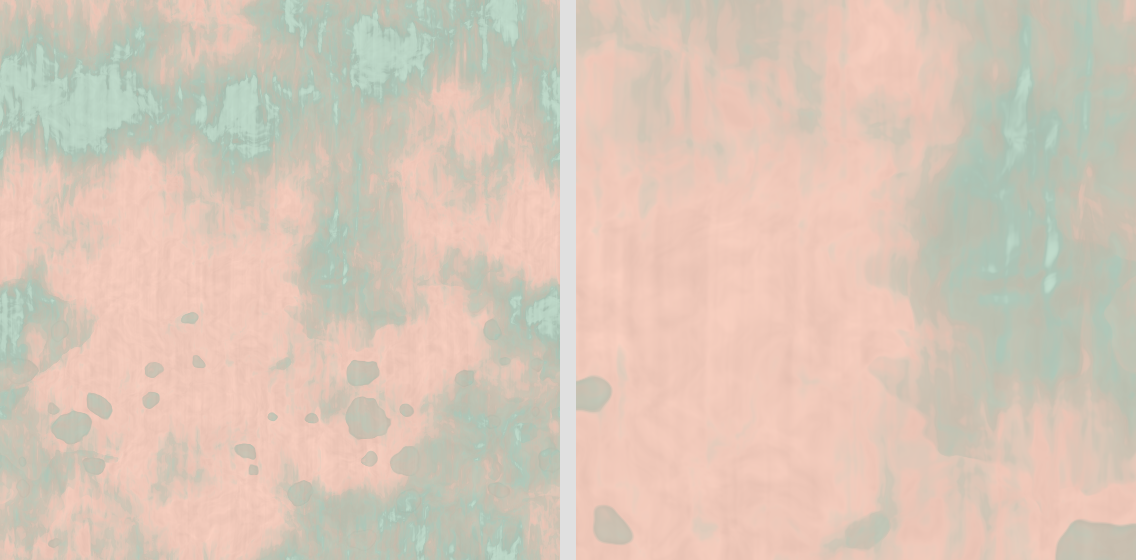
Left: the whole. Right: its middle third, enlarged.
Give the GLSL for this texture, as a Shadertoy shader.

```glsl
// Weathered pink plaster with mint patina, vertical runs and round stains; tiles seamlessly.
#define CLOUD_GAIN 1.35
#define MID_GAIN 0.6
#define STREAK_GAIN 0.34
#define GRAIN_GAIN 0.32
#define RUN_LENGTH 0.17
#define SPREAD 0.228
#define BALANCE -0.008
#define SPOT_SHARE 0.36
#define EDGE 0.0016

const float TAU = 6.28319;

const vec3 PINK  = vec3(0.945, 0.79, 0.73);
const vec3 BLUSH = vec3(0.87, 0.78, 0.72);
const vec3 STONE = vec3(0.80, 0.76, 0.70);
const vec3 SAGE  = vec3(0.74, 0.76, 0.70);
const vec3 TEAL  = vec3(0.67, 0.765, 0.71);
const vec3 MINT  = vec3(0.73, 0.83, 0.77);

float hash(vec2 p) {
    return fract(sin(dot(p, vec2(127.1, 311.7))) * 43758.5453);
}

// Value noise that wraps after "period" cells
float noise(vec2 uv, vec2 period, float seed) {
    vec2 q = uv * period;
    vec2 i = floor(q), f = fract(q);
    f = f * f * (3.0 - 2.0 * f);
    vec2 lo = mod(i, period) + seed * 7.31;
    vec2 hi = mod(i + 1.0, period) + seed * 7.31;
    return mix(mix(hash(lo), hash(vec2(hi.x, lo.y)), f.x),
               mix(hash(vec2(lo.x, hi.y)), hash(hi), f.x), f.y);
}

// Layered wrapping noise, centred on zero
float fbm(vec2 uv, vec2 period, int octaves, float seed) {
    float sum = 0.0, total = 0.0, weight = 1.0;
    for (int i = 0; i < octaves; i++) {
        float k = float(i);
        sum += weight * (noise(uv + k * vec2(0.37, 0.23), period, seed + k) - 0.5);
        total += weight;
        weight *= 0.54;
        period *= 2.0;
    }
    return sum / total;
}

// Signed distance to scattered round stains, gathered in the lower half
float spots(vec2 uv, float count, float seed) {
    vec2 q = uv * count;
    float nearest = 9.0;
    for (int j = -1; j <= 1; j++) {
        for (int i = -1; i <= 1; i++) {
            vec2 cell = floor(q) + vec2(i, j);
            vec2 id = mod(cell, count) + seed * 3.17;
            vec2 centre = cell + 0.25 + 0.5 * vec2(hash(id), hash(id + 41.3));
            float zone = smoothstep(-0.1, 0.6, cos(TAU * (centre.y / count - 0.24)));
            float radius = mix(0.11, 0.37, pow(hash(id + 19.1), 1.4));
            float d = length((q - centre) * vec2(1.0, 1.1)) - radius;
            if (hash(id + 73.7) < SPOT_SHARE * zone) nearest = min(nearest, d);
        }
    }
    return nearest / count;
}

// Colour ramp over the rank of the patina amount
vec3 patinaColour(float t) {
    vec3 c = mix(PINK, BLUSH, smoothstep(0.16, 0.38, t));
    c = mix(c, STONE, smoothstep(0.36, 0.54, t));
    c = mix(c, SAGE, smoothstep(0.56, 0.78, t));
    c = mix(c, TEAL, smoothstep(0.80, 0.93, t));
    return mix(c, MINT, smoothstep(0.91, 0.97, t));
}

void mainImage(out vec4 fragColor, in vec2 fragCoord) {
    vec2 uv = fragCoord / iResolution.xy;
    float lower = 0.5 + 0.5 * cos(TAU * (uv.y - 0.3));

    // Soft warp, plus ragged vertical smearing that is strongest at the top
    vec2 wobble = vec2(fbm(uv, vec2(14.0), 4, 3.0), fbm(uv, vec2(14.0), 4, 11.0));
    vec2 warped = uv + 0.07 * wobble;
    float run = fbm(uv, vec2(72.0, 4.0), 3, 21.0);
    float runMask = smoothstep(0.3, 0.7, noise(uv, vec2(6.0, 5.0), 27.0));
    vec2 smeared = warped + vec2(0.0, RUN_LENGTH * run * mix(0.35, 1.0, runMask) * (1.0 - 0.6 * lower));

    // Broad bands: patina on top, bare plaster below it, patches at the sides
    float bands = 0.14 * cos(TAU * (uv.y - 0.86)) + 0.09 * cos(2.0 * TAU * (uv.y - 0.37));
    bands += 0.09 * lower * cos(TAU * (uv.x - 0.04));

    // Clouds, streaks and grain
    float cloud = fbm(smeared, vec2(5.0), 6, 31.0);
    float mottle = fbm(smeared, vec2(12.0, 10.0), 5, 43.0);
    float streak = fbm(uv + 0.01 * wobble, vec2(130.0, 6.0), 3, 57.0);
    float grain = fbm(warped, vec2(90.0, 76.0), 3, 67.0);
    float blot = smoothstep(0.07, 0.085, fbm(warped, vec2(7.0), 4, 83.0));

    float amount = BALANCE + bands + CLOUD_GAIN * cloud + MID_GAIN * mottle;
    amount += STREAK_GAIN * streak + GRAIN_GAIN * grain;
    amount += 0.13 * lower * (blot - 0.28);
    float rank = 1.0 / (1.0 + exp(-1.7 * amount / SPREAD));

    // Stains with crisp, slightly wavy outlines
    vec2 stainUv = uv + 0.045 * wobble;
    float stain = min(spots(stainUv, 10.0, 5.0), spots(stainUv, 13.0, 9.0));
    float inside = 1.0 - smoothstep(-EDGE, EDGE, stain);
    float stainRank = clamp(0.66 + 0.7 * mottle + 0.5 * grain + 0.3 * cloud, 0.0, 0.9);
    rank = mix(rank, max(rank, stainRank), 0.92 * inside);
    float rim = inside * smoothstep(-0.005, 0.0, stain);

    // Surface shading
    vec3 colour = patinaColour(rank);
    colour *= 1.0 + 0.06 * streak + 0.07 * grain - 0.02 * rim;
    fragColor = vec4(colour, 1.0);
}
```
